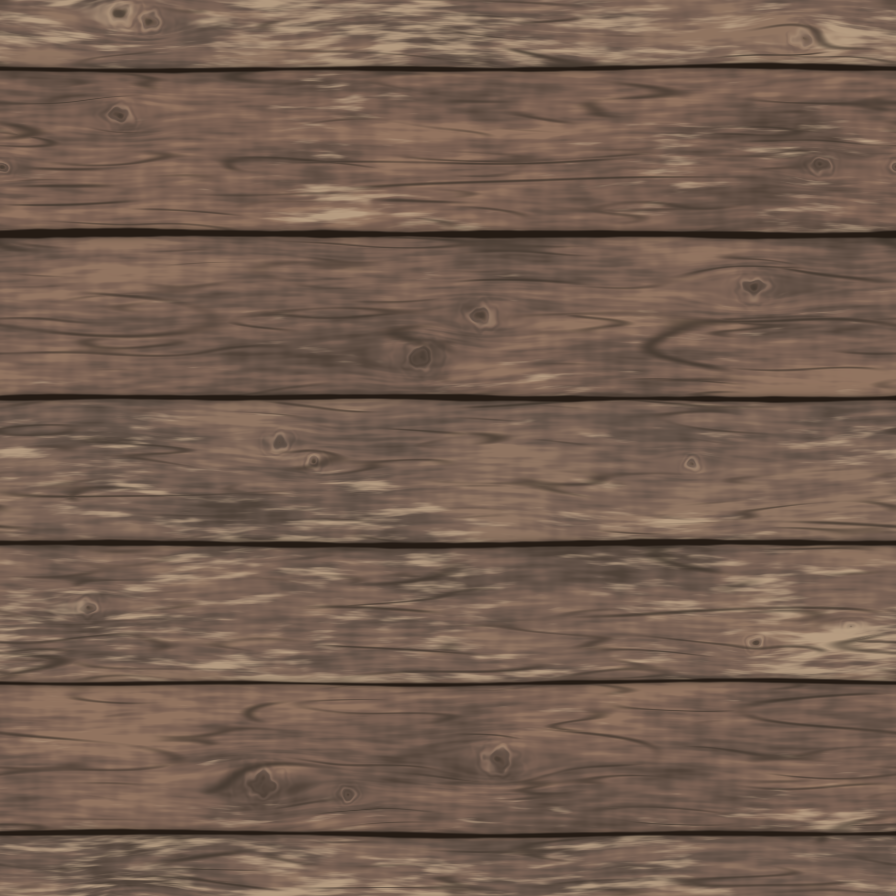
A Shadertoy shader for this texture:

```glsl
const vec3 BASE   = vec3(0.47, 0.38, 0.33);
const vec3 DARK   = vec3(0.395, 0.33, 0.29);
const vec3 LIGHT  = vec3(0.56, 0.455, 0.38);
const vec3 BLEACH = vec3(0.73, 0.63, 0.52);
const vec3 SHADOW = vec3(0.25, 0.21, 0.175);
const vec3 GAP    = vec3(0.14, 0.105, 0.08);
// Planks are counted upwards; plank 0 wraps around the canvas edge.
const int PLANKS = 6;
const float JOINT[PLANKS] = float[](0.069, 0.238, 0.393, 0.556, 0.738, 0.924);
const float GAP_HALF[PLANKS] = float[](0.0024, 0.0018, 0.0030, 0.0027, 0.0037, 0.0023);
const float WEAR[PLANKS] = float[](0.36, -0.10, 0.30, 0.06, -0.14, -0.04);
const float WARMTH[PLANKS] = float[](0.2, 0.6, 0.2, 0.0, 0.5, 0.8);
const int KNOTS = 3;
const float KNOT_MIN = 0.004;
const float KNOT_MAX = 0.012;
const float JOINT_WOBBLE = 0.005;
const float JOINT_BLUR = 0.0014;
const float SEED = 7.0;
const float TAU = 6.2832;

vec3 hash(vec3 p) {
    uvec3 v = uvec3(ivec3(p)) * 1664525u + 1013904223u;
    v.x += v.y * v.z; v.y += v.z * v.x; v.z += v.x * v.y;
    v ^= v >> 16u;
    v.x += v.y * v.z; v.y += v.z * v.x; v.z += v.x * v.y;
    return vec3(v >> 16u) / 65535.0;
}

float corner(vec2 cell, vec2 offset, vec2 freq, float seed) {
    float angle = TAU * hash(vec3(mod(cell + 0.5, freq), seed)).x;
    return dot(vec2(cos(angle), sin(angle)), offset);
}

// Gradient noise that tiles over the unit square.
float noise(vec2 uv, vec2 freq, float seed) {
    vec2 p = uv * freq, i = floor(p), f = p - i, e = vec2(1.0, 0.0);
    vec2 w = f * f * f * (f * (f * 6.0 - 15.0) + 10.0);
    float low  = mix(corner(i, f, freq, seed), corner(i + e, f - e, freq, seed), w.x);
    float high = mix(corner(i + e.yx, f - e.yx, freq, seed), corner(i + 1.0, f - 1.0, freq, seed), w.x);
    return 1.4 * mix(low, high, w.y);
}

float fbm(vec2 uv, vec2 freq, float seed) {
    float sum = 0.0, gain = 0.65;
    for (int k = 0; k < 4; k++) {
        sum += gain * noise(uv, freq, seed + float(k));
        freq *= 2.0;
        gain *= 0.65;
    }
    return sum;
}

// Thin broken lines along the zero level of stretched noise.
float cracks(vec2 uv, vec2 freq, float width, float seed) {
    float line = 1.0 - smoothstep(0.0, width, abs(noise(uv, freq, seed)));
    return line * smoothstep(-0.05, 0.4, noise(uv, vec2(6.0, 0.6 * freq.y), seed + 1.0));
}

void mainImage(out vec4 fragColor, in vec2 fragCoord) {
    vec2 uv = fragCoord / iResolution.xy;
    // Nearest joint and the plank under this point
    int plank = 0;
    float gapDist = 1.0, gapHalf = 0.0;
    for (int i = 0; i < PLANKS; i++) {
        float wave = noise(vec2(uv.x, 0.3), vec2(3.0, 1.0), SEED + float(i));
        float d = uv.y - JOINT[i] - JOINT_WOBBLE * wave;
        if (d > 0.0) plank = (i + 1) % PLANKS;
        if (abs(d) < abs(gapDist)) {
            gapDist = d;
            gapHalf = GAP_HALF[i] * (1.0 + 0.9 * fbm(vec2(uv.x, 0.6), vec2(5.0, 1.0), SEED + float(i)));
        }
    }
    float bottom = plank == 0 ? JOINT[PLANKS - 1] - 1.0 : JOINT[plank - 1];
    float height = JOINT[plank] - bottom;
    float rise = uv.y - bottom;
    rise = (rise - floor(rise + 0.2)) / height;
    float seed = SEED + 40.0 * float(plank + 1);

    // Knots bend the grain around them
    vec2 grain = uv + vec2(0.0, 0.008 * noise(uv, vec2(4.0, 8.0), seed));
    float core = 0.0, rim = 0.0, rings = 0.0;
    for (int k = 0; k < KNOTS; k++) {
        vec3 h = hash(vec3(plank, k, SEED));
        float size = mix(KNOT_MIN, KNOT_MAX, h.z);
        vec2 d = uv - vec2(h.x, bottom + height * (0.2 + 0.6 * h.y));
        d -= round(d);
        float r = length(d / vec2(1.2, 1.0)) / size + 0.6 * noise(uv, vec2(90.0), seed);
        vec2 reach = d / (size * vec2(6.0, 2.5));
        grain.y -= 0.85 * d.y * exp(-dot(reach, reach));
        core = max(core, 1.0 - smoothstep(0.1, 0.8, r));
        rim = max(rim, exp(-8.0 * (r - 1.0) * (r - 1.0)));
        rings += sin(r * 6.0) * exp(-0.3 * r * r);
    }

    // Grain, fibres, broad stains and faint saw marks
    float fibre = noise(grain, vec2(24.0, 170.0), seed + 5.0);
    float tone = 0.75 * fbm(grain, vec2(5.0, 44.0), seed) + 0.38 * fibre + 0.4 * rings
               + 0.85 * fbm(uv, vec2(3.0, 6.0), seed + 6.0)
               + 0.16 * noise(uv, vec2(80.0, 40.0), seed + 10.0);
    vec3 color = mix(DARK, BASE, smoothstep(-0.42, 0.12, tone));
    color = mix(color, LIGHT, smoothstep(0.02, 0.65, tone));
    color = mix(color, SHADOW, 0.6 * (1.0 - smoothstep(-1.1, -0.25, tone)));
    color *= 1.0 + WARMTH[plank] * vec3(0.03, -0.008, -0.025);

    // Bleached streaks and growth bands, strongest low on each plank
    float bands = sin(32.0 * noise(grain, vec2(2.0, 9.0), seed + 11.0));
    float wear = WEAR[plank] + 0.3 * (0.5 - rise) + 0.5 * noise(uv, vec2(4.0, 9.0), seed + 12.0)
               + 0.75 * fbm(grain, vec2(9.0, 60.0), seed + 13.0) + 0.1 * bands + 0.25 * fibre;
    color = mix(color, BLEACH, 0.9 * smoothstep(0.25, 0.95, wear));
    color = mix(color, BLEACH, 0.35 * rim * smoothstep(-0.5, 0.4, tone));

    // Long cracks, fine splits and knot hearts
    float crack = 0.75 * cracks(grain, vec2(2.0, 22.0), 0.07, seed + 18.0);
    crack = max(crack, 0.6 * cracks(grain, vec2(6.0, 56.0), 0.16, seed + 20.0));
    color = mix(color, SHADOW, max(crack, 0.75 * core));

    // Joints with soft shading on both edges
    float edge = abs(gapDist) - gapHalf, blur = max(JOINT_BLUR, 1.0 / iResolution.y);
    color = mix(color, SHADOW, 0.6 * exp(-max(edge, 0.0) / 0.003));
    fragColor = vec4(mix(GAP, color, smoothstep(-blur, blur, edge)), 1.0);
}
```
